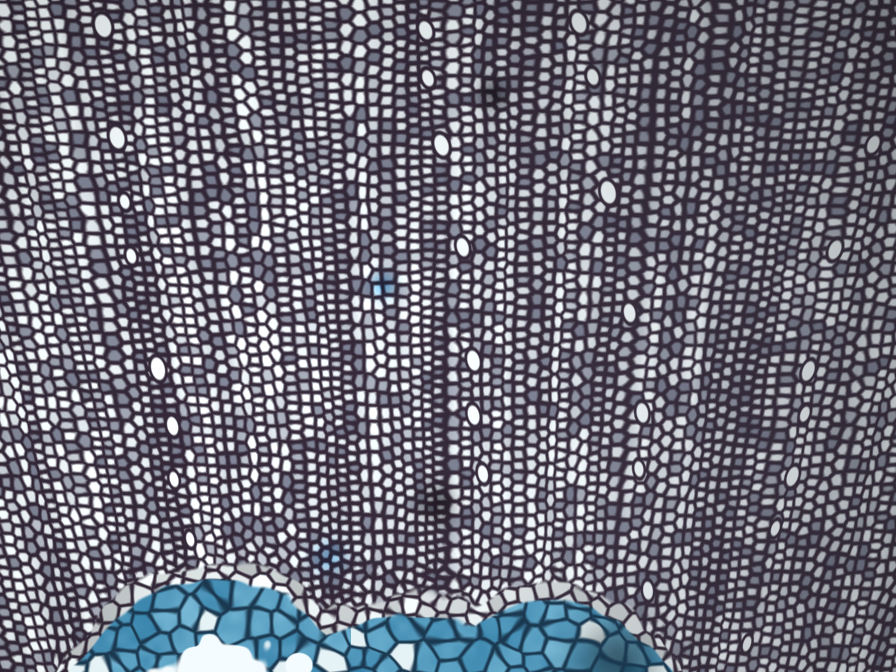
Give the GLSL for this texture, as a WebGL 1 fragment shader.

```glsl
precision highp float;

uniform vec2 u_resolution;

// Layout, in units of the canvas height
const float FAN_CENTRE = 0.69;
const float FAN_SPREAD = 0.32;
const float WOOD_DENSITY = 57.0;
const float RIM_DENSITY = 40.0;
const float PITH_DENSITY = 29.0;
const float RIM_WIDTH = 0.028;
const float VESSEL_ROWS = 12.0;
const float VESSEL_CHANCE = 0.62;
const vec4 CHAIN_POSITION = vec4(-0.465, 0.0, 0.235, 0.535);
const vec4 CHAIN_LEAN = vec4(0.0, -0.15, -0.18, 0.08);

// Palette
const vec3 WALL = vec3(0.185, 0.14, 0.20);
const vec3 LUMEN = vec3(0.95, 0.98, 0.98);
const vec3 DULL_LUMEN = vec3(0.47, 0.49, 0.56);
const vec3 HAZE = vec3(0.40, 0.40, 0.47);
const vec3 PITH_WALL = vec3(0.10, 0.22, 0.31);
const vec3 PITH_DEEP = vec3(0.20, 0.50, 0.66);
const vec3 PITH_PALE = vec3(0.50, 0.75, 0.86);

float hash(vec2 p) {
  return fract(sin(dot(p, vec2(127.1, 311.7))) * 43758.5);
}

vec2 hash2(vec2 p) {
  return vec2(hash(p), hash(p + 37.3));
}

float noise(vec2 p) {
  vec2 i = floor(p);
  vec2 f = fract(p);
  f = f * f * (3.0 - 2.0 * f);
  vec2 e = vec2(1.0, 0.0);
  return mix(mix(hash(i), hash(i + e.xy), f.x),
             mix(hash(i + e.yx), hash(i + e.xx), f.x), f.y);
}

// Staggered columns of cells: x = distance across the wall, y = cell value
vec2 cells(vec2 q, float jitter) {
  float first = 8.0;
  float second = 8.0;
  float value = 0.0;
  for (int dx = -1; dx <= 1; dx++) {
    float column = floor(q.x) + float(dx);
    float height = mix(0.78, 1.4, hash(vec2(column, 3.0)));
    float shift = hash(vec2(column, 7.0));
    float row = floor(q.y / height + shift);
    for (int dy = -1; dy <= 1; dy++) {
      vec2 id = vec2(column, row + float(dy));
      vec2 site = id + 0.5 + jitter * (hash2(id) - 0.5);
      site.y = (site.y - shift) * height;
      float d = length(site - q);
      if (d < first) {
        second = first;
        first = d;
        value = hash(id + 11.7);
      } else {
        second = min(second, d);
      }
    }
  }
  return vec2(second - first, value);
}

// Signed distance to the large vessels strung along four chains
float vessels(vec2 fan) {
  float nearest = 1.0;
  float row = floor(fan.y * VESSEL_ROWS);
  for (int i = 0; i < 4; i++) {
    vec2 id = vec2(row, float(i) * 5.0 + 2.0);
    vec2 r = hash2(id);
    float axis = CHAIN_POSITION[i] + CHAIN_LEAN[i] * (fan.y - 0.55);
    vec2 centre = vec2(axis + 0.03 * (r.x - 0.5), (row + 0.35 + 0.3 * r.y) / VESSEL_ROWS);
    float radius = mix(0.008, 0.012, hash(id + 5.1));
    float d = length((fan - centre) / vec2(1.0, 1.6)) - radius;
    if (hash(id + 9.4) < VESSEL_CHANCE) nearest = min(nearest, d);
  }
  return nearest;
}

// Upper edge of the pith: two broad domes joined by a low saddle
float pithTop(float x) {
  vec3 offset = (vec3(x) - vec3(0.32, 0.82, 0.60)) / vec3(0.215, 0.175, 0.20);
  vec3 arch = vec3(0.135, 0.10, 0.085) * (1.0 - pow(abs(offset), vec3(2.4)));
  return max(arch.x, max(arch.y, arch.z));
}

float spot(vec2 p, vec2 centre, float radius) {
  vec2 d = (p - centre) / radius;
  return exp(-dot(d, d));
}

void main() {
  vec2 p = gl_FragCoord.xy / u_resolution.y;
  vec2 fan = vec2((p.x - FAN_CENTRE) / (1.0 + FAN_SPREAD * (p.y - 0.5)), p.y);
  float abovePith = p.y - pithTop(p.x) + 0.024 * (noise(p * 32.0) - 0.5);
  float loosened = 1.0 - smoothstep(0.02, 0.14, abovePith);

  // Wood files, with uneven widths and dark growth streaks
  vec2 q = fan * WOOD_DENSITY;
  q.x += 0.7 * noise(vec2(q.x * 0.45, fan.y * 3.0)) + 0.3 * noise(fan * 9.0);
  vec2 wood = cells(q, mix(0.2, 0.55, loosened));
  float file = noise(vec2(q.x * 0.8, p.y * 2.0));
  float streak = 0.7 * file + 0.3 * noise(p * vec2(9.0, 7.0));
  float wallWidth = mix(-0.02, 0.22, streak);
  float lumen = smoothstep(wallWidth, wallWidth + 0.52, wood.x);
  float clarity = smoothstep(0.0, 0.55, wood.y) * mix(1.15, 0.55, streak);
  vec3 color = mix(WALL, mix(DULL_LUMEN, LUMEN * 1.06, min(clarity, 1.0)), lumen);

  // Vessels with dark walls
  float vessel = vessels(fan);
  color = mix(color, WALL, 1.0 - smoothstep(0.001, 0.004, vessel));
  color = mix(color, LUMEN * 1.04, 1.0 - smoothstep(-0.003, 0.0, vessel));

  // Band of wide clear cells along the pith
  vec2 border = cells(p * RIM_DENSITY, 0.7);
  vec3 borderColor = mix(WALL, LUMEN * mix(0.75, 1.05, border.y), smoothstep(0.04, 0.34, border.x));
  color = mix(color, borderColor, 1.0 - smoothstep(RIM_WIDTH - 0.004, RIM_WIDTH + 0.004, abovePith));

  // Stains and smudges
  color *= 1.0 - 0.45 * spot(p, vec2(0.733, 0.86), 0.02) - 0.4 * spot(p, vec2(0.65, 0.25), 0.028);
  float stain = 0.8 * spot(p, vec2(0.57, 0.575), 0.018) + 0.6 * spot(p, vec2(0.49, 0.17), 0.025);
  color = mix(color, color * vec3(0.45, 0.8, 1.0), min(stain, 1.0));

  // Uneven lamp light and a cool haze on the right
  vec2 away = p - vec2(0.47, 0.36);
  color *= 1.07 - 0.38 * dot(away, away);
  color = mix(color, HAZE, 0.04 + 0.12 * smoothstep(0.4, 1.2, p.x));

  // Blue pith cells, some empty, with a torn bright gap
  vec2 pith = cells(p * PITH_DENSITY + 0.5 * noise(p * 18.0), 0.75);
  float body = smoothstep(0.02, 0.28, pith.x);
  vec3 dye = mix(PITH_DEEP, PITH_PALE, pith.y * 0.75 + 0.25 * noise(p * 60.0));
  float saddle = spot(vec2(p.x, 0.0), vec2(0.62, 0.0), 0.09);
  dye = mix(dye, LUMEN, 0.9 * step(0.92 - 0.3 * saddle, pith.y));
  dye *= 1.0 - 0.45 * spot(p, vec2(0.92, 0.015), 0.06);
  vec3 pithColor = mix(PITH_WALL, dye, body);
  float gap = length((p - vec2(0.325, 0.005)) / vec2(0.085, 0.055)) + 0.7 * (noise(p * 45.0) - 0.5);
  gap = min(gap, length((p - vec2(0.445, 0.01)) / vec2(0.022, 0.02)));
  pithColor = mix(pithColor, vec3(0.96, 0.99, 1.0), 1.0 - smoothstep(0.85, 1.0, gap));
  color = mix(color, pithColor, 1.0 - smoothstep(-0.004, 0.003, abovePith));

  gl_FragColor = vec4(clamp(color, 0.0, 1.0), 1.0);
}
```
